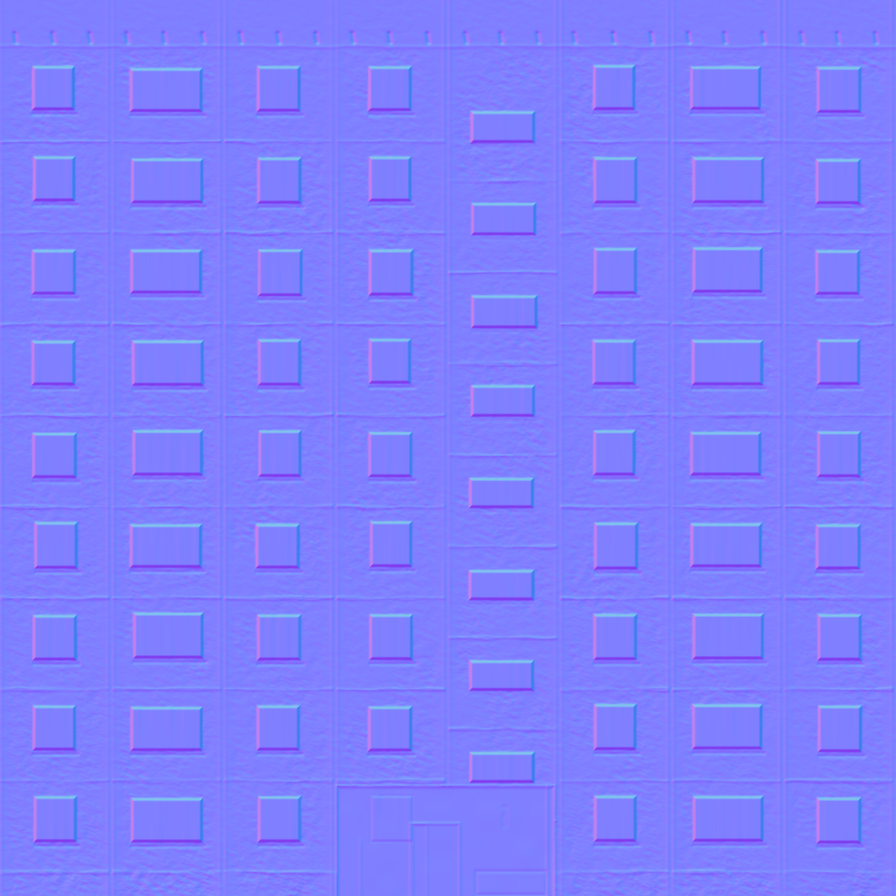
Write a Shadertoy shader that draws this texture map.

```glsl
// Normal map of a panel-built apartment facade: recessed windows, seams, stucco and an entrance.

const float SIZE = 768.0;      // design units across the canvas
const float BAY = 96.0;        // width of one wall panel
const float STOREY = 78.3;     // height of one storey
const float ROOF = 43.0;       // top of the first storey, measured downwards
const float STAIR_BAY = 4.0;   // bay whose windows sit between storeys
const float STAIR_SHIFT = 34.0;

float hash(vec2 p) {
    return fract(sin(dot(p, vec2(127.1, 311.7))) * 43758.55);
}

float noise(vec2 p) {
    vec2 i = floor(p), f = fract(p);
    f = f * f * (3.0 - 2.0 * f);
    return mix(mix(hash(i), hash(i + vec2(1, 0)), f.x),
               mix(hash(i + vec2(0, 1)), hash(i + vec2(1, 1)), f.x), f.y);
}

float box(vec2 p, vec2 halfSize) {
    vec2 d = abs(p) - halfSize;
    return length(max(d, 0.0)) + min(max(d.x, d.y), 0.0);
}

float ridge(float d, float width) {
    return exp(-d * d / (width * width));
}

float inside(float d) {
    return 1.0 - smoothstep(-1.0, 1.0, d);
}

// Rough plaster with slanted trowel marks
float stucco(vec2 p) {
    vec2 q = vec2(p.x + 0.5 * p.y, p.y - 0.4 * p.x);
    float patches = 0.35 + 0.9 * noise(p * 0.035);
    return patches * (0.34 * noise(q * vec2(0.15, 0.27)) + 0.13 * noise(q * vec2(0.35, 0.55) + 31.0));
}

vec2 windowHalfSize(float bay) {
    if (bay == STAIR_BAY) return vec2(28.5, 14.0);
    if (bay == 1.0 || bay == 6.0) return vec2(31.0, 19.5);
    return vec2(19.0, 20.0);
}

// Small upright vents under the roof edge
float vents(vec2 p) {
    float index = floor(p.x / 32.0);
    vec2 q = vec2(p.x - index * 32.0 - 14.0 - 3.0 * (hash(vec2(index, 7.0)) - 0.5), p.y - 33.0);
    q.x -= 0.15 * q.y;
    q.y -= clamp(q.y, -4.0, 3.0);
    return 0.75 * ridge(length(q), 1.9);
}

// Doorway: outline, door leaves, side panel and steps
float entrance(vec2 p, float d) {
    float h = -0.4 * ridge(d, 1.5) + 0.25 * inside(d);
    float below = inside(d);
    h -= below * 0.3 * ridge(box(p - vec2(373, 740), vec2(21, 34)), 1.4);
    h -= below * 0.18 * ridge(box(p - vec2(360, 742), vec2(6, 36)), 1.3);
    h -= below * 0.18 * ridge(p.x - 309.0, 1.5) * smoothstep(716.0, 724.0, p.y);
    h -= below * 0.25 * ridge(p.x - 469.0, 1.5);
    h += below * 0.25 * ridge(box(p - vec2(438, 757), vec2(30, 10)), 1.5);
    h += below * 0.3 * ridge(box(p - vec2(433, 700), vec2(1, 8)), 2.0) * noise(p * 0.2);
    return h + below * 0.25 * noise(p * 0.06);
}

float facadeHeight(vec2 p) {
    // Bay and storey of this point
    float bay = floor((p.x + 1.0) / BAY);
    bool stair = bay == STAIR_BAY;
    float top = ROOF + (stair ? STAIR_SHIFT : 0.0);
    float storey = floor((p.y - top) / STOREY);
    vec2 local = vec2(p.x - bay * BAY, p.y - top - storey * STOREY);
    float edge = abs(mod(p.x + 1.0 + 0.5 * BAY, BAY) - 0.5 * BAY);

    float doorway = box(p - vec2(382, 730), vec2(93, 56));
    float wall = 1.0 - inside(doorway);

    // Window with a slightly different place and size in each cell
    vec2 id = vec2(bay, storey);
    vec2 jitter = vec2(hash(id), hash(id + 19.0)) - 0.5;
    vec2 q = local - vec2(47, 33) - 2.6 * jitter;
    vec2 halfSize = windowHalfSize(bay) + 1.2 * jitter.yx;
    float d = box(q, halfSize);
    float present = step(0.0, storey) * step(storey, stair ? 7.0 : 8.0);
    float pane = present * inside(d);

    // Plaster, smoother beside the joints and on the parapet
    float rough = mix(0.35, 1.0, smoothstep(3.0, 13.0, edge)) * mix(0.4, 1.0, smoothstep(36.0, 50.0, p.y));
    float plinth = smoothstep(745.0, 750.0, p.y);
    float h = stucco(p) * rough * wall * (1.0 - pane) * (1.0 + 0.8 * plinth);

    // Horizontal joints, worn unevenly along their length
    float wobble = 1.8 * (noise(vec2(p.x * 0.06, storey)) - 0.5);
    float joint = abs(mod(p.y - top + 0.5 * STOREY + wobble, STOREY) - 0.5 * STOREY);
    float wear = mix(0.08, 0.5, noise(p * vec2(0.035, 0.02) + 5.0));
    h -= wall * wear * ridge(joint, 1.5) * step(100.0, p.y) * smoothstep(0.0, 3.0, edge);
    h -= 0.22 * ridge(p.y - 40.0 + wobble, 1.6) + 0.25 * plinth * wall;

    // Vertical joints: a faint strip with two edges
    h -= wall * 0.16 * ridge(edge - 2.5, 1.4) * (0.5 + noise(p * 0.03));

    // Recess with mitred reveals, curtain folds and a sill
    float depth = distance(id, vec2(3, 8)) < 0.5 ? 0.4 : 1.45;
    h -= present * depth * smoothstep(0.0, 3.2, -d);
    h += pane * 0.18 * noise(vec2(p.x * 0.22, p.y * 0.015));
    float sill = box(q - vec2(1.5, halfSize.y + 3.0), vec2(halfSize.x, 0.1));
    h += present * wall * (stair ? 0.1 : 0.35) * ridge(sill, 1.4);

    return h + vents(p) + entrance(p, doorway);
}

void mainImage(out vec4 fragColor, in vec2 fragCoord) {
    vec2 p = fragCoord / iResolution.xy * SIZE;
    p.y = SIZE - p.y;

    // Central differences turn height into slope
    vec2 e = vec2(0.75, 0.0);
    vec2 slope = vec2(facadeHeight(p + e.xy) - facadeHeight(p - e.xy),
                      facadeHeight(p + e.yx) - facadeHeight(p - e.yx)) / (2.0 * e.x);
    vec3 normal = normalize(vec3(-slope, 1.0));
    fragColor = vec4(normal * 0.5 + 0.5, 1.0);
}
```
